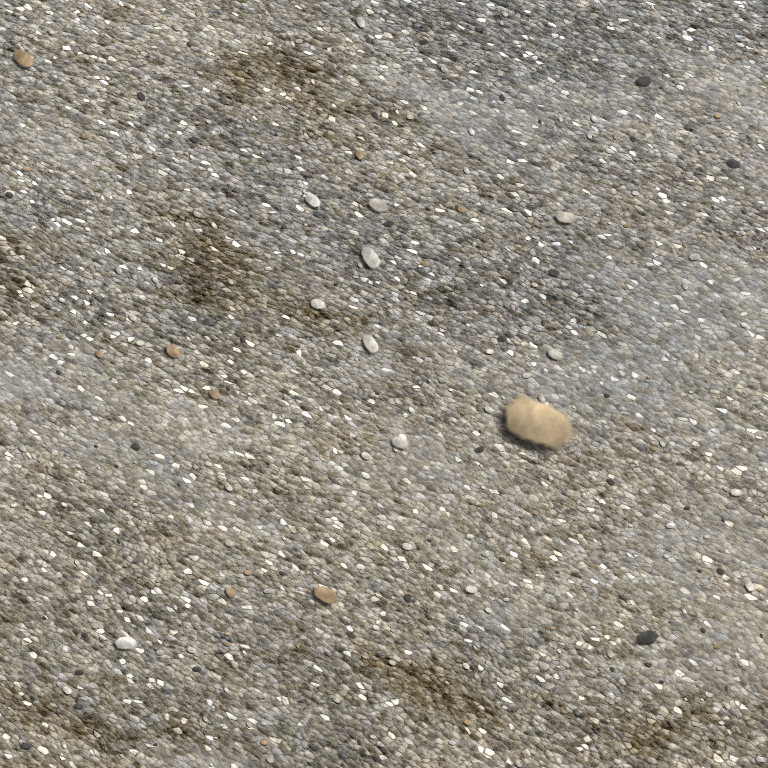
Reproduce this texture procedurally as a WebGL 1 fragment shader.

```glsl
precision highp float;
// Sunlit gravel ground: fine slanted grit, dusty and damp drifts, scattered stones.
uniform vec2 u_resolution;

vec2 hash2(vec2 p) {
  vec3 q = fract(p.xyx * vec3(0.1031, 0.1030, 0.0973));
  q += dot(q, q.yzx + 33.33);
  return fract((q.xx + q.yz) * q.zy);
}

// Turns coordinates so that the new x axis slopes down to the right
mat2 rotate(float a) {
  return mat2(cos(a), sin(a), -sin(a), cos(a));
}

// Layered, warped sines, roughly -1 to 1
float drift(vec2 p) {
  float sum = 0.0, amp = 0.5;
  for (int i = 0; i < 6; i++) {
    p = rotate(0.7) * p * 1.75 + 3.1;
    sum += amp * sin(p.x + 1.6 * sin(p.y * 0.8 + sum * 2.0));
    amp *= 0.68;
  }
  return sum;
}

// Cellular noise: xy = offset from grain centre, z = grain id, w = gap to the next grain
vec4 grains(vec2 p) {
  vec2 cell = floor(p), nearest = vec2(0.0);
  float first = 9.0, second = 9.0, id = 0.0;
  for (int y = -1; y <= 1; y++) {
    for (int x = -1; x <= 1; x++) {
      vec2 c = cell + vec2(float(x), float(y));
      vec2 rel = p - c - hash2(c + 200.0);
      float d = length(rel);
      if (d < first) {
        second = first;
        first = d;
        nearest = rel;
        id = hash2(c + 517.0).x;
      } else {
        second = min(second, d);
      }
    }
  }
  return vec4(nearest, id, second - first);
}

// Rounded, slightly angular pebble outline; 1 at the rim
float pebble(vec2 p) {
  vec2 a = abs(p);
  return mix(length(p), max(a.x + 0.35 * a.y, a.y + 0.2 * a.x), 0.55);
}

// One stone lit from the upper right, with its shadow on the lower left
vec3 placeStone(vec3 ground, vec2 rel, float radius, float angle, vec3 tint) {
  mat2 turn = rotate(angle);
  vec2 shape = vec2(1.0, 1.7) / radius;
  float facet = drift(rel / radius * 1.1 + angle * 9.0);
  vec2 q = turn * rel * shape * (1.0 + 0.14 * facet);
  float shade = pebble(turn * (rel + radius * vec2(0.24, 0.25)) * shape);
  float soft = 0.8 / (u_resolution.y * radius) + 0.1;
  ground *= 1.0 - 0.62 * (1.0 - smoothstep(0.75, 1.2, shade));
  vec3 lit = tint * (0.92 + 0.16 * dot(q, vec2(0.4, 0.8)) + 0.16 * facet);
  return mix(ground, lit, 1.0 - smoothstep(1.0 - soft, 1.0 + soft, pebble(q)));
}

vec3 scatterStones(vec3 ground, vec2 uv, float freq, float density) {
  vec2 cell = floor(uv * freq);
  for (int y = -1; y <= 1; y++) {
    for (int x = -1; x <= 1; x++) {
      vec2 c = cell + vec2(float(x), float(y));
      vec2 pick = hash2(c + freq * 7.0), spin = hash2(c + freq * 13.0 + 90.0);
      if (pick.x < density) {
        vec2 centre = (c + 0.2 + 0.6 * hash2(c + freq)) / freq;
        float radius = (0.11 + 0.15 * pick.y * pick.y) / freq;
        vec3 tint = mix(vec3(0.74, 0.71, 0.65), vec3(0.97, 0.95, 0.91), spin.y);
        tint = mix(tint, vec3(0.36, 0.35, 0.34), step(spin.y, 0.2));
        tint = mix(tint, vec3(0.74, 0.64, 0.51), step(0.86, fract(spin.y * 17.0)));
        ground = placeStone(ground, uv - centre, radius, 0.5 + 1.2 * (spin.x - 0.5), tint);
      }
    }
  }
  return ground;
}

void main() {
  vec2 uv = gl_FragCoord.xy / u_resolution.y;

  // Slanted ground axes, compressed towards the far edge
  vec2 ground = rotate(0.58) * vec2(uv.x, uv.y * (1.0 + 0.22 * uv.y));
  ground += 0.004 * drift(uv * 5.0);
  vec2 streak = rotate(0.3) * uv;
  float patches = drift(streak * vec2(2.2, 5.5) + 1.7);
  float clumps = drift(streak * vec2(7.0, 17.0) + 5.2);
  float dust = smoothstep(-0.1, 0.9, drift(streak * vec2(2.0, 6.0) + 8.3));
  float damp = smoothstep(0.5, 1.2, drift(streak * vec2(2.6, 6.5) + 21.0));

  // Three sizes of grit, each grain fading into its rim
  vec4 coarse = grains(ground * vec2(48.0, 92.0));
  vec4 medium = grains(ground * vec2(84.0, 160.0) + 40.0);
  vec4 fine = grains(ground * vec2(150.0, 255.0) + 90.0);
  vec3 body = smoothstep(vec3(0.0), vec3(0.35, 0.4, 0.45), vec3(coarse.w, medium.w, fine.w));
  float grit = dot(vec3(0.20, 0.31, 0.25) * body, vec3(coarse.z, medium.z, fine.z) - 0.5);
  grit += 0.10 * coarse.y + 0.13 * medium.y + 0.05 * fine.x;
  grit -= 0.08 * (1.0 - body.y);
  grit += 0.26 * body.y * smoothstep(0.93, 0.99, medium.z);
  grit -= 0.24 * body.x * smoothstep(0.93, 0.99, coarse.z);

  float tone = 0.59 + grit * (1.1 - 0.4 * dust) + 0.045 * patches + 0.03 * clumps;
  tone += 0.045 * dust - 0.15 * damp;

  // Greyer far away, warmer nearby, with rusty and bluish grains
  float warmth = 0.75 + 0.5 * (1.0 - uv.y) + 0.3 * patches - 0.25 * dust + 0.5 * damp;
  warmth += body.y * (fract(medium.z * 37.0) - 0.5) + 0.8 * body.x * (fract(coarse.z * 53.0) - 0.5);
  vec3 color = vec3(tone) + vec3(0.027, 0.004, -0.042) * warmth;

  color = scatterStones(color, uv, 42.0, 0.16);
  color = scatterStones(color, uv + 0.37, 16.0, 0.11);
  color = placeStone(color, uv - vec2(0.70, 0.452), 0.046, 0.42, vec3(0.80, 0.71, 0.57));
  gl_FragColor = vec4(clamp(color, 0.0, 1.0), 1.0);
}
```
